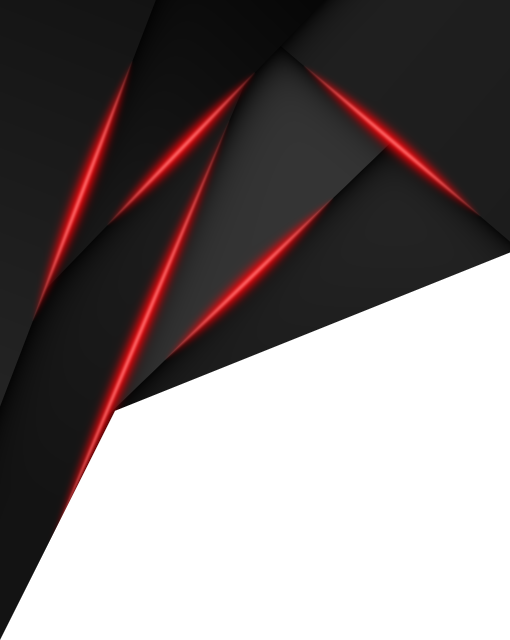
Write a Shadertoy shader that draws this background.

```glsl
// Overlapping dark panels with glowing red edges above a white lower corner.
// Each panel is a half plane painted from back to front: it casts a soft
// shadow, fills its side with a gradient, then lights a stretch of its edge.

const vec3 WHITE     = vec3(1.0);
const vec3 GLOW_RED  = vec3(0.93, 0.02, 0.04);
const vec3 CORE_PINK = vec3(1.0, 0.40, 0.40);

// Signed distance to the line a-b, positive on the left of its direction.
float lineSide(vec2 p, vec2 a, vec2 b) {
    vec2 dir = normalize(b - a);
    return dot(p - a, vec2(-dir.y, dir.x));
}

// Position along a-b: 0 at a, 1 at b.
float lineParam(vec2 p, vec2 a, vec2 b) {
    vec2 ab = b - a;
    return dot(p - a, ab) / dot(ab, ab);
}

// Antialiased step at d = 0.
float cover(float d, float pixel) {
    return clamp(d / pixel + 0.5, 0.0, 1.0);
}

float gauss(float d, float width) {
    float q = d / width;
    return exp(-q * q);
}

// Tapered light along an edge; span holds its start and end parameters.
vec3 addGlow(vec3 col, float d, float t, vec2 span) {
    float x = (2.0 * t - span.x - span.y) / (span.y - span.x);
    float taper = max(1.0 - x * x, 0.0);
    float halo = gauss(d, 0.004 + 0.009 * taper) * taper;
    float core = gauss(d, 0.0014 + 0.0022 * taper) * sqrt(taper);
    col = mix(col, GLOW_RED, halo * 0.9);
    return mix(col, CORE_PINK, core * (0.35 + 0.5 * taper));
}

// Panel on the left of a-b; shade gives its grey at a and at b.
vec3 paintPanel(vec3 col, vec2 p, vec2 a, vec2 b, vec2 shade, vec2 span, float pixel) {
    float d = lineSide(p, a, b);
    float t = lineParam(p, a, b);
    col *= 1.0 - 0.78 * exp(-max(-d, 0.0) / 0.020);
    vec3 fill = vec3(mix(shade.x, shade.y, clamp(t, 0.0, 1.0)));
    col = mix(col, fill, cover(d, pixel));
    return addGlow(col, d, t, span);
}

void mainImage(out vec4 fragColor, in vec2 fragCoord) {
    float pixel = 1.0 / iResolution.y;
    vec2 p = fragCoord * pixel;

    // Base panel at the lower right
    vec3 col = vec3(mix(0.11, 0.145, smoothstep(0.35, 0.75, p.y)));

    // Light centre panel
    col = paintPanel(col, p, vec2(0.1797, 0.362), vec2(0.612, 0.7786),
                     vec2(0.20, 0.205), vec2(0.18, 0.79), pixel);
    // Upper right panel
    col = paintPanel(col, p, vec2(0.4427, 0.9245), vec2(0.7969, 0.6224),
                     vec2(0.125, 0.11), vec2(0.09, 0.87), pixel);
    // Long slanted strip
    col = paintPanel(col, p, vec2(0.1003, 0.1992), vec2(0.3841, 0.8724),
                     vec2(0.075, 0.13), vec2(-0.08, 0.91), pixel);
    // Dark upper panel
    col = paintPanel(col, p, vec2(0.0716, 0.5482), vec2(0.5078, 1.0),
                     vec2(0.12, 0.025), vec2(0.22, 0.75), pixel);
    // Left panel
    col = paintPanel(col, p, vec2(0.0, 0.3646), vec2(0.2435, 1.0),
                     vec2(0.14, 0.075), vec2(0.21, 0.85), pixel);

    // White corner below the two outer edges
    vec2 corner = vec2(0.1797, 0.3581);
    float steepEdge = lineSide(p, vec2(0.0), corner);
    float shallowEdge = lineSide(p, corner, vec2(0.7969, 0.6055));
    col = mix(col, WHITE, cover(-max(steepEdge, shallowEdge), pixel));

    fragColor = vec4(col, 1.0);
}
```
